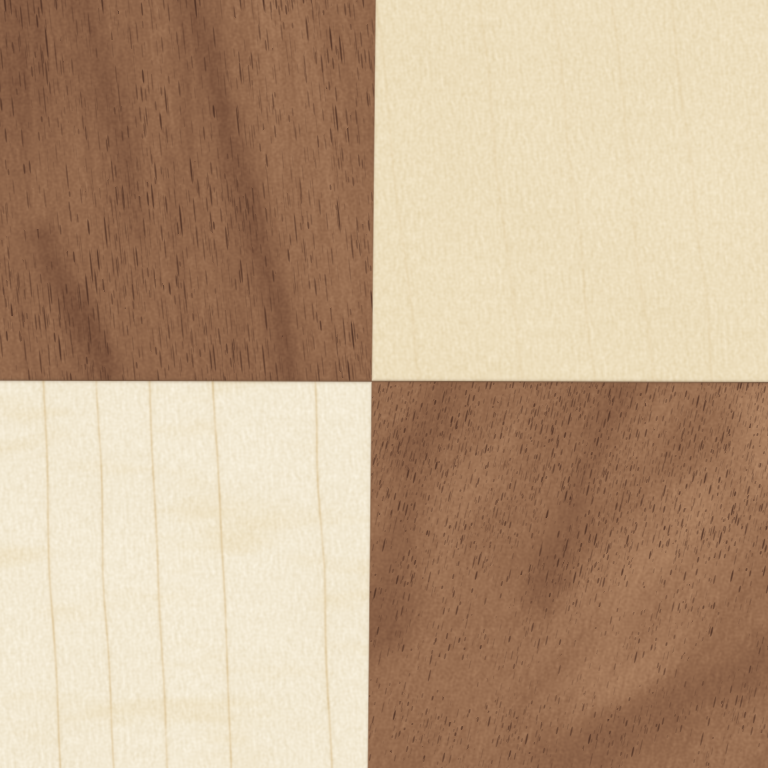
Give the GLSL for this pattern, as a WebGL 2 fragment shader.

```glsl
#version 300 es
precision highp float;
uniform vec2 u_resolution;
out vec4 fragColor;

const vec3 WALNUT_DEEP  = vec3(0.40, 0.26, 0.19);
const vec3 WALNUT_MID   = vec3(0.57, 0.41, 0.30);
const vec3 WALNUT_LIGHT = vec3(0.76, 0.59, 0.45);
const vec3 PORE         = vec3(0.27, 0.17, 0.13);
const vec3 MAPLE_CREAM  = vec3(0.955, 0.915, 0.825);
const vec3 MAPLE_GOLD   = vec3(0.93, 0.87, 0.74);
const vec3 MAPLE_RING   = vec3(0.84, 0.73, 0.54);
const vec3 SEAM         = vec3(0.38, 0.27, 0.19);

vec2 hash2(vec2 p) {
    vec3 q = fract(vec3(p.xyx) * vec3(0.1031, 0.1030, 0.0973));
    q += dot(q, q.yzx + 33.33);
    return fract((q.xx + q.yz) * q.zy);
}

// Gradient noise, roughly -0.7 to 0.7
float noise(vec2 p) {
    vec2 i = floor(p), f = fract(p), o = vec2(0.0, 1.0);
    vec2 u = f * f * f * (f * (f * 6.0 - 15.0) + 10.0);
    float a = dot(hash2(i) * 2.0 - 1.0, f);
    float b = dot(hash2(i + o.yx) * 2.0 - 1.0, f - o.yx);
    float c = dot(hash2(i + o) * 2.0 - 1.0, f - o);
    float d = dot(hash2(i + 1.0) * 2.0 - 1.0, f - 1.0);
    return mix(mix(a, b, u.x), mix(c, d, u.x), u.y);
}

float fbm(vec2 p) {
    return noise(p) + 0.5 * noise(p * 2.1 + 17.0) + 0.25 * noise(p * 4.3 + 41.0);
}

// Soft band around a segment
float streak(vec2 p, vec2 a, vec2 b, float width) {
    vec2 ab = b - a;
    float t = clamp(dot(p - a, ab) / dot(ab, ab), 0.0, 1.0);
    float d = length(p - a - ab * t) / width;
    return exp(-d * d);
}

// Tapered slits, one per cell, in randomly staggered columns
float slits(vec2 p, vec2 cell, float density, float px) {
    vec2 q = p / cell;
    q.y += hash2(vec2(floor(q.x) + 90.0, 7.0)).x * 9.0;
    vec2 id = floor(q) + 200.0, f = fract(q);
    vec2 r = hash2(id), s = hash2(id + 311.0);
    float along = abs(f.y - 0.5) / mix(0.15, 0.5, r.y);
    float halfWidth = mix(0.0003, 0.0011, s.y) * (1.0 - along * along);
    float d = abs(f.x - mix(0.25, 0.75, r.x)) * cell.x;
    return (1.0 - smoothstep(-px, px, d - halfWidth)) * step(s.x, density)
         * smoothstep(1.0, 0.6, along) * mix(0.3, 1.0, s.y * s.y);
}

// Three sizes of slit laid over each other
float pores(vec2 p, vec2 cell, float density, float px) {
    float sum = 0.0;
    for (float i = 0.0; i < 3.0; i++)
        sum = max(sum, (1.0 - 0.2 * i) * slits(p + 0.37 * i, cell * (1.0 - 0.23 * i), density, px));
    return sum;
}

// Thin growth rings crossing a square at the given places
float rings(vec2 p, float places[5], float slant, float width) {
    float x = p.x - slant * (0.5 - p.y) + 0.007 * noise(p * vec2(9.0, 6.0));
    float line = 0.0;
    for (int i = 0; i < 5; i++) {
        float d = abs(x - places[i]) / width;
        line = max(line, exp(-d * d) + 0.15 * exp(-d * 0.4));
    }
    return line * (0.85 + 0.5 * noise(p * vec2(20.0, 35.0)));
}

vec3 walnut(float tone, float slit, vec2 p, vec2 g) {
    float t = 2.0 * (tone + 0.13 * noise(g * vec2(190.0, 60.0)) + 0.13 * noise(p * 235.0));
    vec3 c = mix(WALNUT_DEEP, WALNUT_MID, clamp(t, 0.0, 1.0));
    return mix(mix(c, WALNUT_LIGHT, clamp(t - 1.0, 0.0, 1.0)), PORE, 0.8 * slit);
}

// Straight grain with long slits
vec3 straightWalnut(vec2 p, float px) {
    vec2 g = vec2(p.x + 0.10 * p.y, p.y);
    vec2 w = p + vec2(0.016 * fbm(p * vec2(14.0, 9.0)), 0.0);
    float tone = 0.48 + 0.11 * fbm(g * vec2(28.0, 3.0)) + 0.07 * noise(g * vec2(110.0, 9.0));
    tone -= 0.19 * streak(w, vec2(0.25, 1.0), vec2(0.39, 0.49), 0.020);
    tone -= 0.11 * streak(w, vec2(0.11, 1.0), vec2(0.18, 0.70), 0.016);
    tone -= 0.22 * streak(w, vec2(0.05, 0.69), vec2(0.14, 0.52), 0.022);
    tone -= 0.15 * streak(w, vec2(0.0, 1.02), vec2(0.03, 0.90), 0.09);
    tone += 0.09 * streak(w, vec2(0.36, 1.0), vec2(0.43, 0.65), 0.07);
    float density = 0.42 + 0.7 * noise(p * 9.0) + 0.2 * smoothstep(0.8, 0.55, p.y);
    return walnut(tone, pores(g, vec2(0.010, 0.052), density, px), p, g);
}

// Sweeping figure with short slits
vec3 figuredWalnut(vec2 p, float px) {
    vec2 w = p + 0.025 * vec2(fbm(p * 8.0), fbm(p * 8.0 + 30.0));
    vec2 g = vec2(p.x - 0.22 * p.y, p.y);
    float tone = 0.56 + 0.13 * fbm(mat2(13.1, 2.3, -9.1, 3.3) * w);
    tone -= 0.15 * streak(w, vec2(0.57, 0.50), vec2(0.49, 0.17), 0.030);
    tone -= 0.14 * streak(w, vec2(0.80, 0.50), vec2(0.71, 0.22), 0.026);
    tone -= 0.15 * streak(w, vec2(1.0, 0.14), vec2(0.72, 0.0), 0.035);
    tone += 0.13 * streak(w, vec2(0.91, 0.32), vec2(0.80, 0.13), 0.065);
    tone += 0.18 * streak(w, vec2(0.98, 0.47), vec2(1.0, 0.40), 0.04);
    float density = 0.15 + 0.5 * smoothstep(0.10, 0.46, p.y) + 0.6 * noise(p * 11.0);
    return walnut(tone, pores(g, vec2(0.0085, 0.021), density, px), p, g);
}

vec3 maple(vec2 p, vec3 base, float ring, float figure) {
    float shade = 0.04 * noise(vec2(p.x + 0.08 * p.y, p.y) * vec2(220.0, 70.0));
    shade += 0.035 * noise(p * 225.0) + 0.012 * fbm(p * 6.0);
    float band = figure * smoothstep(0.0, 0.6, fbm(p * vec2(5.0, 20.0)));
    return mix(mix(base, MAPLE_GOLD, band), MAPLE_RING, ring) + shade * vec3(0.8, 1.0, 1.4);
}

void main() {
    vec2 p = gl_FragCoord.xy / u_resolution;
    float px = 1.0 / min(u_resolution.x, u_resolution.y);
    // Slightly skewed joints between the four squares
    float dx = p.x - (0.479 + 0.010 * p.y), dy = p.y - (0.505 - 0.003 * p.x);
    float right = smoothstep(-px, px, dx), top = smoothstep(-px, px, dy);
    float creamRing = rings(p, float[5](0.055, 0.126, 0.195, 0.278, 0.410), 0.046, 0.0018);
    float goldRing = rings(p, float[5](0.545, 0.680, 0.775, 0.850, 0.930), 0.11, 0.0022);
    vec3 cream = maple(p, MAPLE_CREAM, 0.45 * creamRing, 0.6);
    vec3 gold = maple(p, MAPLE_GOLD, 0.14 * goldRing, 0.0);
    vec3 upper = mix(straightWalnut(p, px), gold, right);
    vec3 color = mix(mix(cream, figuredWalnut(p, px), right), upper, top);
    // Glue line
    float seam = max(0.25 * exp(-abs(dx) / 0.0012), 0.7 * exp(-abs(dy) / 0.0013));
    fragColor = vec4(clamp(mix(color, SEAM, seam), 0.0, 1.0), 1.0);
}
```
